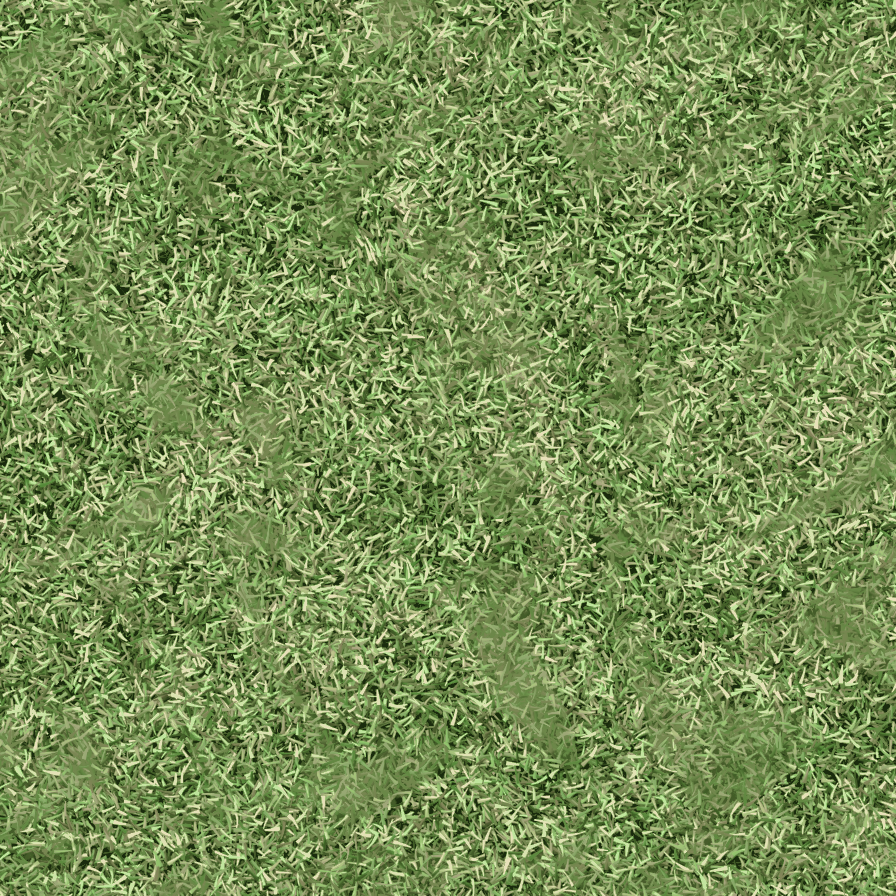
This texture is drawn by a three.js fragment shader. Its source:

```glsl
// Sunlit mown lawn: short tangled blades in layers, with dull patches and straw.
varying vec2 vUv;

#define CELL 0.0125        // grid pitch of the blades, in canvas widths
#define LAYERS 11          // blade layers, bottom to top
#define HALF_WIDTH 0.13    // blade half width, in cells
#define SOFTNESS 0.085     // edge smoothing, in cells
#define BEND 0.12          // strongest curl of a blade, in cells
#define SPREAD 4.2         // range of directions within a tuft, in radians
#define SHADOW 0.16        // share of tone lost beside an overlying blade
#define DEPTH_FADE 0.07    // tone lost per layer downwards
#define CONTRAST 1.1       // tone contrast of the crisp tufts
#define DULLNESS 0.62      // contrast lost in the dull patches
#define TUFT_SHADE 0.11    // broad swing of tone between tufts
#define HUE_RANGE 0.085    // swing between fresh green and straw

const vec3 SOIL   = vec3(0.10, 0.17, 0.05);
const vec3 SHADE  = vec3(0.27, 0.36, 0.16);
const vec3 OLIVE  = vec3(0.43, 0.53, 0.29);
const vec3 SAGE   = vec3(0.58, 0.66, 0.44);
const vec3 FRESH  = vec3(0.64, 0.76, 0.47);
const vec3 PALE   = vec3(0.83, 0.89, 0.67);
const vec2 SUN_OFFSET = vec2(-0.10, 0.13);

vec4 hash4(vec2 p) {
  return fract(sin(vec4(dot(p, vec2(127.1, 311.7)), dot(p, vec2(269.5, 183.3)),
                        dot(p, vec2(419.2, 371.9)), dot(p, vec2(94.7, 245.3)))) * 4758.54);
}

// Warped layered sines, roughly -1 to 1
float patches(vec2 p) {
  float sum = 0.0, weight = 0.5;
  for (int i = 0; i < 4; i++) {
    p = mat2(0.8, 0.6, -0.6, 0.8) * p + 1.3 * sin(p.yx * 0.7 + float(i));
    sum += weight * sin(p.x) * cos(p.y * 1.1 + 0.8);
    p *= 1.7;
    weight *= 0.7;
  }
  return sum;
}

// Tone 0..1 to colour, with bands as wide as each colour's share
vec3 grassRamp(float tone) {
  vec3 colour = mix(SOIL, SHADE, smoothstep(0.02, 0.13, tone));
  colour = mix(colour, OLIVE, smoothstep(0.17, 0.36, tone));
  colour = mix(colour, SAGE, smoothstep(0.43, 0.60, tone));
  colour = mix(colour, FRESH, smoothstep(0.63, 0.77, tone));
  return mix(colour, PALE, smoothstep(0.80, 0.94, tone));
}

// Lays one blade over the surface, which holds (tone, hue)
vec2 layBlade(vec2 surface, vec2 offset, float angle, vec4 h, float depth) {
  vec2 along = vec2(cos(angle), sin(angle));
  vec2 across = vec2(-along.y, along.x);
  float halfLength = mix(0.45, 0.95, fract(h.z * 23.0));
  float u = dot(offset, along) / halfLength;
  float curl = BEND * (2.0 * fract(h.x * 31.0) - 1.0);
  float v = dot(offset, across) - curl * (u * u - 0.3);
  float width = HALF_WIDTH * (0.85 - 0.5 * u) * mix(0.65, 1.2, fract(h.y * 19.0));

  // Cast shadow first, then the blade itself
  float ends = 1.0 - smoothstep(0.8, 1.0, abs(u));
  float shadowGap = abs(v + dot(across, SUN_OFFSET)) - width;
  surface.x *= 1.0 - SHADOW * ends * (1.0 - smoothstep(-0.05, 0.16, shadowGap));
  float cover = ends * (1.0 - smoothstep(-SOFTNESS, SOFTNESS, abs(v) - width));

  // One side and the tip catch more light
  float lit = 0.10 * clamp(v / width, -1.0, 1.0) * sign(dot(across, SUN_OFFSET));
  float tone = h.w + 0.22 - DEPTH_FADE * depth + lit + 0.07 * u;
  float hue = 2.0 * fract(h.w * 17.0) - 1.0;
  return mix(surface, vec2(max(tone, 0.0), hue), cover);
}

void main() {
  vec2 surface = vec2(0.15, 0.0);

  // Stack the layers, one blade per cell
  for (int layer = 0; layer < LAYERS; layer++) {
    float level = float(layer);
    vec2 shift = level * vec2(17.31, 29.77);
    vec2 p = vUv / CELL + shift;
    vec2 cell = floor(p);
    for (int y = -1; y <= 1; y++) {
      for (int x = -1; x <= 1; x++) {
        vec2 id = cell + vec2(float(x), float(y));
        vec4 h = hash4(id + level * 3.7);
        vec2 root = id + h.xy;
        vec2 place = (root - shift) * CELL;
        float flow = 0.5 + 1.3 * sin(place.x * 31.0 + 2.0 * sin(place.y * 23.0))
                         + 1.1 * sin(place.y * 37.0 - place.x * 17.0);
        float angle = flow + SPREAD * (h.z - 0.5);
        surface = layBlade(surface, p - root, angle, h, float(LAYERS - 1) - level);
      }
    }
  }

  // Dull patches flatten the tone; tufts shade it; broad patches turn to straw
  float dull = smoothstep(-0.1, 0.75, patches(vUv * 21.0 + 4.0));
  float dry = patches(vUv * 13.0 + 19.0);
  float tuft = patches(vUv * 47.0 + 31.0);
  float tone = mix(0.47, surface.x, CONTRAST * (1.0 - DULLNESS * dull));
  tone += TUFT_SHADE * (0.6 * dry + tuft) - 0.05 * dull;
  float hue = surface.y * (1.0 - 0.5 * dull) + 0.25 * dry;

  vec3 colour = grassRamp(clamp(tone, 0.0, 1.0));
  colour += HUE_RANGE * hue * vec3(1.0, -0.1, 0.7) * smoothstep(0.0, 0.4, tone);
  gl_FragColor = vec4(clamp(colour, 0.0, 1.0), 1.0);
}
```
